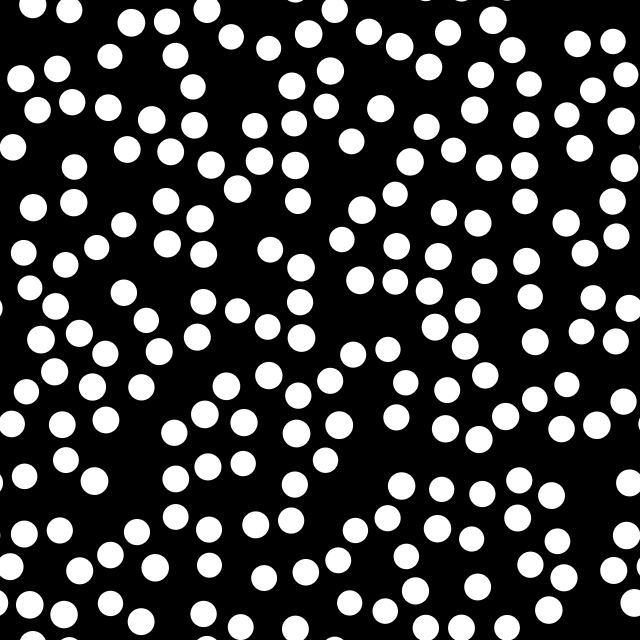
Reproduce this pattern procedurally as a WebGL 1 fragment shader.

```glsl
precision highp float;
// Scattered white dots of nearly equal size on black, evenly spaced and tiling.

uniform vec2 u_resolution;

const float CELLS = 14.0; // one dot per cell, CELLS x CELLS dots per tile
const int WINDOW = 9;     // cells around the pixel; each relaxing step uses up one ring

// Three random values per cell, wrapping at the tile edge.
vec3 hashCell(vec2 cell) {
  vec2 wrapped = mod(cell, CELLS) + 17.0;
  vec3 h = fract(wrapped.xyx * vec3(0.1031, 0.1030, 0.0973));
  h += dot(h, h.yxz + 33.33);
  return fract((h.xxy + h.yzz) * h.zyx);
}

void main() {
  vec2 pos = gl_FragCoord.xy / u_resolution * CELLS;
  vec2 base = floor(pos);
  vec2 dots[WINDOW * WINDOW];

  // Start with one random point in each cell.
  for (int j = 0; j < WINDOW; j++) {
    for (int i = 0; i < WINDOW; i++) {
      vec2 cell = base + vec2(float(i), float(j)) - 4.0;
      dots[i + WINDOW * j] = cell + 0.5 + 0.96 * (hashCell(cell).xy - 0.5);
    }
  }

  // Push close points apart. Results move one slot down and left,
  // where the old value is no longer needed.
  for (int step = 0; step < 3; step++) {
    for (int j = 0; j < WINDOW - 2; j++) {
      for (int i = 0; i < WINDOW - 2; i++) {
        if (i + 2 * step > 6 || j + 2 * step > 6) continue;
        vec2 center = dots[i + 1 + WINDOW * (j + 1)];
        vec2 push = vec2(0.0);
        for (int dj = 0; dj < 3; dj++) {
          for (int di = 0; di < 3; di++) {
            vec2 away = center - dots[i + di + WINDOW * (j + dj)];
            float gap = length(away);
            push += away / max(gap, 0.0001) * max(0.78 - gap, 0.0);
          }
        }
        dots[i + WINDOW * j] = center + 0.5 * push;
      }
    }
  }

  // Distance to the nearest dot edge, in cells.
  float edge = 1.0;
  for (int j = 0; j < 3; j++) {
    for (int i = 0; i < 3; i++) {
      vec2 cell = base + vec2(float(i), float(j)) - 1.0;
      vec2 center = clamp(dots[i + WINDOW * j], cell - 0.65, cell + 1.65);
      float radius = mix(0.272, 0.304, hashCell(cell).z);
      edge = min(edge, length(pos - center) - radius);
    }
  }

  // Edge smoothed over one pixel.
  float white = clamp(0.5 - edge * u_resolution.y / CELLS, 0.0, 1.0);
  gl_FragColor = vec4(vec3(white), 1.0);
}
```
